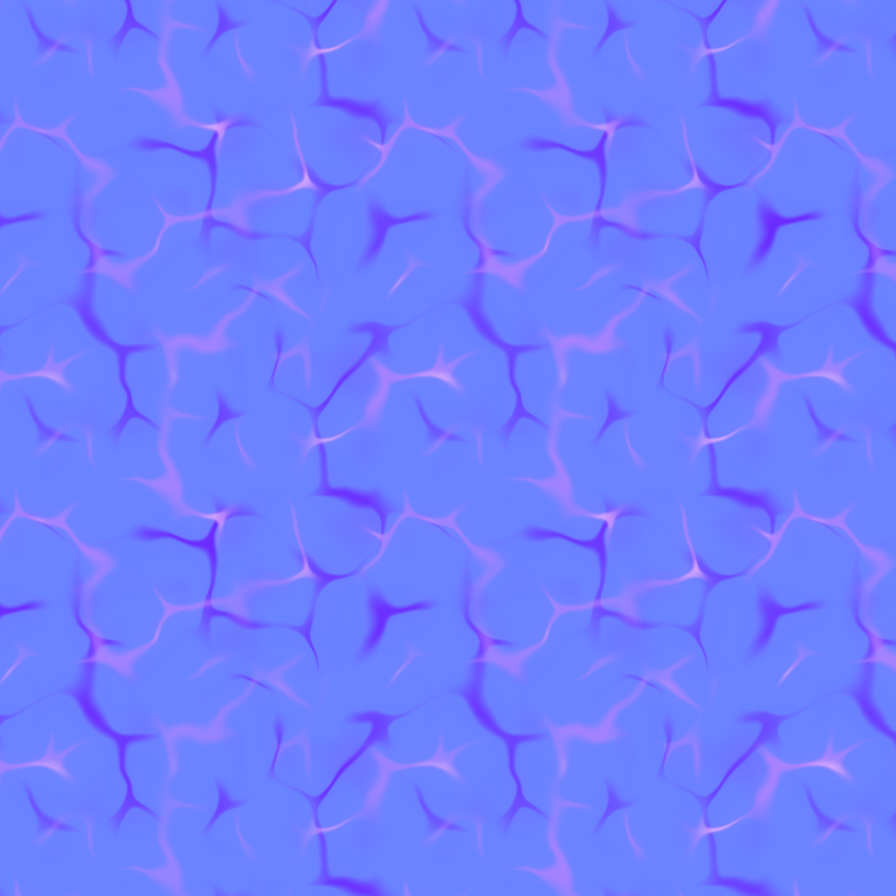
Reproduce this texture map procedurally as a WebGL 1 fragment shader.

```glsl
precision highp float;
// Seamless water caustics: violet and pink vein webs over a blue ground, tiled.

uniform vec2 u_resolution;

const float REPEATS = 2.3;          // tiles across and down the canvas
const float DARK_CELLS = 4.0;       // web cells per tile
const float PINK_CELLS = 5.0;
const float JITTER = 0.88;          // irregularity of the web cells
const float WEBBING = 20.0;         // lower values fill the junctions more
const float WARP_BROAD = 0.065;     // bending of the veins, in tiles
const float WARP_FINE = 0.022;
const vec2 DARK_WIDTH = vec2(0.030, 0.120);  // thin and thick, in cells
const vec2 PINK_WIDTH = vec2(0.045, 0.140);
const float DRIFT = 0.35;           // strength change from tile to tile
const vec3 GROUND = vec3(0.415, 0.515, 1.0);
const vec3 SMOKE = vec3(0.44, 0.42, 1.0);
const vec3 VIOLET = vec3(0.42, 0.14, 1.0);
const vec3 PINK = vec3(0.74, 0.51, 1.0);
const vec3 SPARK = vec3(1.0, 0.78, 0.98);

vec2 hash2(vec2 c, float seed) {
  vec3 h = fract(vec3(c.xyx + seed * 7.31) * vec3(0.1031, 0.1030, 0.0973));
  h += dot(h, h.yzx + 33.33);
  return fract((h.xx + h.yz) * h.zy);
}

vec2 gradient(vec2 c, float period, float seed) {
  float a = 6.2832 * hash2(mod(c, period), seed).x;
  return vec2(cos(a), sin(a));
}

// Gradient noise that wraps after "period" lattice cells
float noise(vec2 p, float period, float seed) {
  vec2 i = floor(p);
  vec2 f = p - i;
  vec2 u = f * f * f * (f * (f * 6.0 - 15.0) + 10.0);
  vec2 e = vec2(1.0, 0.0);
  float a = dot(gradient(i, period, seed), f);
  float b = dot(gradient(i + e.xy, period, seed), f - e.xy);
  float c = dot(gradient(i + e.yx, period, seed), f - e.yx);
  float d = dot(gradient(i + e.xx, period, seed), f - e.xx);
  return mix(mix(a, b, u.x), mix(c, d, u.x), u.y);
}

// Noise with "freq" lattice cells per tile
float tileNoise(vec2 p, float freq, float seed) {
  return noise(p * freq, freq, seed);
}

vec2 warp(vec2 p, float seed) {
  vec2 broad = vec2(tileNoise(p, 4.0, seed), tileNoise(p, 4.0, seed + 1.0));
  vec2 fine = vec2(tileNoise(p, 11.0, seed + 2.0), tileNoise(p, 11.0, seed + 3.0));
  return p + WARP_BROAD * broad + WARP_FINE * fine;
}

vec2 site(vec2 c, float period, float seed) {
  return c + 0.5 + JITTER * (hash2(mod(c, period), seed) - 0.5);
}

// Soft distance to the nearest Voronoi border, in cells
float webDistance(vec2 p, float cells, float seed) {
  p *= cells;
  vec2 home = floor(p);
  vec2 nearest = vec2(8.0);
  vec2 nearestCell = home;
  for (int y = -1; y <= 1; y++) {
    for (int x = -1; x <= 1; x++) {
      vec2 c = home + vec2(float(x), float(y));
      vec2 r = site(c, cells, seed) - p;
      if (dot(r, r) < dot(nearest, nearest)) {
        nearest = r;
        nearestCell = c;
      }
    }
  }
  float sum = 0.0001;
  for (int y = -2; y <= 2; y++) {
    for (int x = -2; x <= 2; x++) {
      vec2 c = nearestCell + vec2(float(x), float(y));
      vec2 r = site(c, cells, seed) - p;
      vec2 across = r - nearest;
      if (dot(across, across) > 0.0001) {
        sum += exp(-WEBBING * dot(0.5 * (r + nearest), normalize(across)));
      }
    }
  }
  return max(-log(sum) / WEBBING, 0.0);
}

// x: vein core, y: surrounding haze; both fade in and out along the web
vec2 veins(vec2 p, float cells, vec2 width, float seed) {
  float d = webDistance(warp(p, seed), cells, seed + 4.0);
  float swell = smoothstep(-0.25, 0.5, tileNoise(p, 6.0, seed + 5.0));
  float w = mix(width.x, width.y, swell);
  float presence = smoothstep(-0.16, 0.32, tileNoise(p, 5.0, seed + 6.0));
  float core = 1.0 - smoothstep(0.0, w, d);
  return vec2(core, exp(-9.0 * d)) * presence;
}

void main() {
  vec2 p = gl_FragCoord.xy / min(u_resolution.x, u_resolution.y) * REPEATS;

  // Slow drift that does not follow the tiling
  float darkGain = 0.9 + DRIFT * noise(p * 0.9, 64.0, 51.0);
  float pinkGain = 0.8 + DRIFT * noise(p * 0.9, 64.0, 52.0);
  vec2 dark = veins(p, DARK_CELLS, DARK_WIDTH, 3.0) * darkGain;
  vec2 pink = veins(p, PINK_CELLS, PINK_WIDTH, 23.0) * pinkGain;

  // Ground with soft smudges, then veins, then sparks on the pink ones
  float smudge = smoothstep(0.05, 0.6, tileNoise(warp(p, 40.0), 7.0, 44.0));
  vec3 color = mix(GROUND, SMOKE, clamp(0.45 * smudge + 0.4 * dark.y, 0.0, 1.0));
  color = mix(color, PINK, 0.16 * pink.y);
  color = mix(color, VIOLET, 0.85 * dark.x);
  color = mix(color, PINK, 0.75 * pink.x);
  float spark = smoothstep(0.15, 0.5, tileNoise(p, 8.0, 47.0));
  color = mix(color, SPARK, spark * pink.x * pink.x);
  gl_FragColor = vec4(color, 1.0);
}
```
